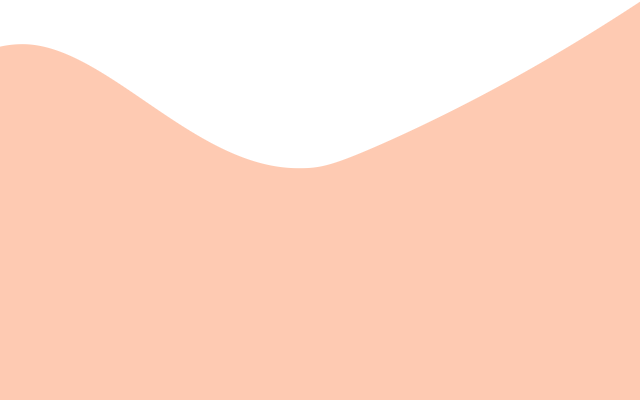
Give the GLSL for this background, as a WebGL 2 fragment shader.

```glsl
#version 300 es
precision highp float;

#define PEACH vec3(0.996, 0.792, 0.698)
#define WHITE vec3(1.0)
#define CREST vec2(0.0352, 0.8896)
#define TROUGH vec2(0.4661, 0.5795)
#define RIGHT_HEIGHT 0.9958
#define LEFT_BEND 5.04
#define FALL_BIAS 0.7
#define RISE_SLOPE 0.77
#define RISE_BEND 0.29
#define TROUGH_WIDTH 0.078

uniform vec2 u_resolution;
out vec4 fragColor;

// Height of the wave at x, both as fractions of the canvas
float waveHeight(float x) {
    // Small bend left of the crest
    if (x < CREST.x) {
        float offset = x - CREST.x;
        return CREST.y - LEFT_BEND * offset * offset;
    }
    // Smooth fall from crest to trough
    if (x < TROUGH.x) {
        float t = (x - CREST.x) / (TROUGH.x - CREST.x);
        float bulge = t * (1.0 - t);
        float fall = smoothstep(0.0, 1.0, t) + FALL_BIAS * bulge * bulge;
        return mix(CREST.y, TROUGH.y, fall);
    }
    // Long rise, steepening gently towards the right side
    float t = (x - TROUGH.x) / (1.0 - TROUGH.x);
    float easedStart = t - TROUGH_WIDTH * tanh(t / TROUGH_WIDTH);
    float rise = RISE_SLOPE * easedStart + RISE_BEND * t * t;
    return mix(TROUGH.y, RIGHT_HEIGHT, rise);
}

void main() {
    vec2 uv = gl_FragCoord.xy / u_resolution;

    // Signed distance above the edge, measured in screen steps
    float above = uv.y - waveHeight(uv.x);
    float stepSize = length(vec2(dFdx(above), dFdy(above)));
    float sky = clamp(0.5 + above / stepSize, 0.0, 1.0);

    fragColor = vec4(mix(PEACH, WHITE, sky), 1.0);
}
```
